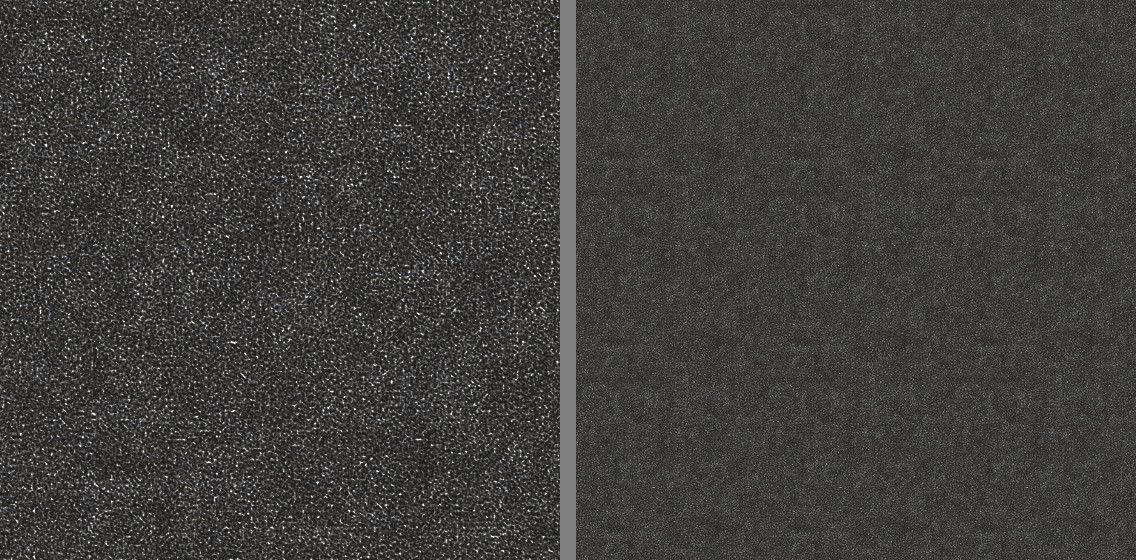
Left, the tile; right, the same tile 3 across and 3 down.
Reproduce this texture procedurally as a Shadertoy shader.

```glsl
// Dark speckled asphalt: fine charcoal grain with sparse pale, cool glints.
// Layers of wrapping gradient noise are summed to a bell-shaped height, then
// an exponential curve gives many dark grains and few bright ones.

#define FINE_CELLS    316.0   // smallest grit, cells per canvas
#define GRAIN_CELLS   196.0   // main grains
#define FLECK_CELLS   173.0   // slanted, elongated flecks
#define TINT_CELLS    137.0   // warm and cool colour variation
#define PATCH_CELLS   24.0    // soft patches
#define BLACK_LEVEL   0.093
#define GRAIN_LEVEL   0.116
#define GRAIN_SPREAD  0.73
#define TINT_AMOUNT   0.03

// Random gradient in [-1, 1] for a lattice point.
vec2 latticeGradient(vec2 cell, float seed) {
    uvec2 h = uvec2(cell) + uvec2(uint(seed) * 7919u, uint(seed) * 3571u);
    h = h * 1664525u + 1013904223u;
    h.x += h.y * 1664525u;
    h.y += h.x * 1664525u;
    h ^= h >> 16u;
    h.x += h.y * 1664525u;
    h.y += h.x * 1664525u;
    h ^= h >> 16u;
    return vec2(h & 65535u) / 32767.5 - 1.0;
}

float cornerValue(vec2 cell, vec2 local, vec2 corner, float cells, float seed) {
    vec2 wrapped = mod(cell + corner, cells);
    return dot(latticeGradient(wrapped, seed), local - corner);
}

// Gradient noise that wraps over the unit square, scaled to unit deviation.
float wrapNoise(vec2 uv, float cells, float seed) {
    vec2 p = uv * cells + 0.37;
    vec2 cell = floor(p);
    vec2 f = p - cell;
    vec2 w = f * f * f * (f * (f * 6.0 - 15.0) + 10.0);
    float bottom = mix(cornerValue(cell, f, vec2(0, 0), cells, seed),
                       cornerValue(cell, f, vec2(1, 0), cells, seed), w.x);
    float top = mix(cornerValue(cell, f, vec2(0, 1), cells, seed),
                    cornerValue(cell, f, vec2(1, 1), cells, seed), w.x);
    return mix(bottom, top, w.y) / 0.176;
}

void mainImage(out vec4 fragColor, in vec2 fragCoord) {
    vec2 uv = fragCoord / iResolution.xy;

    // A whole-number shear stretches flecks along one diagonal and still tiles.
    vec2 sheared = vec2(uv.x + uv.y, uv.y);

    // Squared weights add up to about one, keeping the spread predictable.
    float height = 0.78 * wrapNoise(uv, GRAIN_CELLS, 1.0)
                 + 0.42 * wrapNoise(uv, FINE_CELLS, 2.0)
                 + 0.43 * wrapNoise(sheared, FLECK_CELLS, 3.0)
                 + 0.13 * wrapNoise(uv, PATCH_CELLS, 4.0)
                 + 0.07 * wrapNoise(uv, 7.0, 5.0);

    // Skewed brightness: dark binder, grey grains, rare glints.
    float brightness = BLACK_LEVEL + GRAIN_LEVEL * exp(GRAIN_SPREAD * height);

    // Warm darks turn slightly blue in the lighter grains.
    vec3 warmBinder = vec3(1.03, 1.0, 0.97);
    vec3 coolMineral = vec3(0.975, 1.0, 1.025);
    vec3 tint = mix(warmBinder, coolMineral, smoothstep(0.22, 0.55, brightness));
    float hueShift = TINT_AMOUNT * wrapNoise(uv, TINT_CELLS, 6.0);
    tint += hueShift * vec3(1.0, 0.1, -1.0);

    fragColor = vec4(clamp(brightness * tint, 0.0, 1.0), 1.0);
}
```
